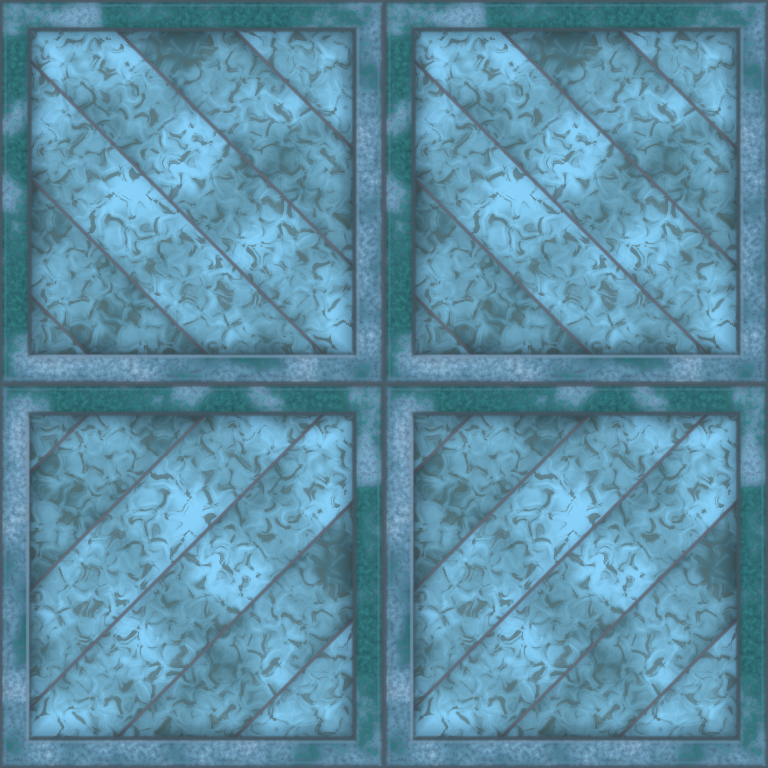
This pattern is drawn by a WebGL 1 fragment shader. Its source:

```glsl
precision highp float;
// Two by two weathered blue panels, each a bevelled frame around diagonal planks.
// The lower row is the upper one turned a quarter; distances to the tile edge and
// plank seams draw the lines, and layered gradient noise gives stains and patina.
uniform vec2 u_resolution;

vec2 gradientAt(vec2 cell) {
  float angle = 6.2832 * fract(sin(dot(cell, vec2(127.1, 311.7))) * 43758.5);
  return vec2(cos(angle), sin(angle));
}

float gradientNoise(vec2 p) {
  vec2 i = floor(p), f = fract(p);
  vec2 w = f * f * f * (f * (f * 6.0 - 15.0) + 10.0);
  float a = dot(gradientAt(i), f);
  float b = dot(gradientAt(i + vec2(1.0, 0.0)), f - vec2(1.0, 0.0));
  float c = dot(gradientAt(i + vec2(0.0, 1.0)), f - vec2(0.0, 1.0));
  float d = dot(gradientAt(i + 1.0), f - 1.0);
  return 1.4 * mix(mix(a, b, w.x), mix(c, d, w.x), w.y);
}

float fbm(vec2 p) {
  float sum = 0.0, amplitude = 0.6;
  for (int i = 0; i < 4; i++) {
    sum += amplitude * gradientNoise(p);
    p = mat2(1.6, 1.2, -1.2, 1.6) * p + 17.3;
    amplitude *= 0.5;
  }
  return sum;
}

// Soft-edged line: 1 within halfWidth of the centre, fading over blur
float line(float dist, float halfWidth, float blur) {
  return 1.0 - smoothstep(halfWidth - blur, halfWidth + blur, abs(dist));
}

vec3 planks(vec2 q, float blur) {
  float along = (q.x - q.y + 0.08) / 0.306;
  float plank = floor(along);
  float seam = (along - floor(along + 0.5)) * 0.306 * 0.7071;

  // Broad stains, shifted from plank to plank
  float stain = fbm(q * 5.0 + plank * vec2(7.3, 3.1));
  float tone = 0.53 + 0.15 * cos(2.1 * plank + 1.05) + 0.75 * stain;

  // Fine curled mottling
  vec2 warp = vec2(gradientNoise(q * 24.0), gradientNoise(q * 24.0 + 41.0));
  float mottle = fbm(q * 31.0 + warp * 0.9 + plank * 5.7);
  tone += 0.40 * mottle;

  vec3 color = mix(vec3(0.28, 0.44, 0.49), vec3(0.41, 0.63, 0.73), smoothstep(0.0, 0.55, tone));
  color = mix(color, vec3(0.53, 0.82, 0.98), smoothstep(0.45, 1.05, tone));
  color = mix(color, vec3(0.34, 0.42, 0.43), 0.6 * smoothstep(0.08, 0.4, -mottle));

  // Rusty seams with a soft shadow
  color *= 1.0 - 0.14 * exp(-abs(seam) * 75.0);
  return mix(color, vec3(0.38, 0.41, 0.46), 0.85 * line(seam, 0.0045, blur));
}

vec3 frame(vec2 q, float lit) {
  float cloud = fbm(q * 7.0 + 23.0);
  float grain = fbm(q * 75.0 + 9.0);
  vec3 color = mix(vec3(0.33, 0.51, 0.61), vec3(0.45, 0.63, 0.75), smoothstep(-0.4, 0.4, cloud));
  color = mix(color, vec3(0.55, 0.67, 0.76), 0.45 * lit * smoothstep(0.1, 0.5, cloud + 0.3 * grain));

  // Green patina gathers on the unlit sides
  float patina = smoothstep(-0.15, 0.3, 0.20 - 0.5 * lit - 0.9 * cloud + 0.4 * grain);
  color = mix(color, vec3(0.16, 0.42, 0.43), 0.85 * patina);
  return color * (1.0 + 0.28 * grain);
}

void main() {
  vec2 grid = gl_FragCoord.xy / u_resolution * 2.0;
  vec2 f = fract(grid);
  float pixel = 2.0 / min(u_resolution.x, u_resolution.y);
  float blur = max(pixel, 0.0028);

  // Tile coordinates run down from the top left; the lower row is turned
  vec2 q = grid.y >= 1.0 ? vec2(f.x, 1.0 - f.y) : 1.0 - f.yx;
  vec2 margin = min(q, 1.0 - q);
  float edge = min(margin.x, margin.y);
  float inset = edge - 0.077;
  float lit = smoothstep(0.95, 1.05, q.x + q.y);
  float bottom = lit * smoothstep(-0.01, 0.01, q.y - q.x);

  // Recessed planks, shaded towards the frame
  vec3 inner = planks(q, blur) * (0.77 + 0.23 * smoothstep(0.0, 0.065, inset));
  vec3 color = mix(frame(q, lit), inner, smoothstep(-pixel, pixel, inset));

  // Inner bevel: dark groove, with a highlight on the lit sides
  color *= 1.0 - 0.20 * exp(-abs(inset) * 90.0);
  float groove = line(inset, 0.0055, blur + 0.001);
  color = mix(color, vec3(0.27, 0.34, 0.38), groove * (0.85 - 0.45 * bottom));
  float highlight = line(inset + 0.009 - 0.004 * bottom, 0.004, blur);
  color = mix(color, vec3(0.47, 0.60, 0.70), highlight * lit * (0.45 + 0.3 * bottom));

  // Joint between tiles, with a thin light rim
  color = mix(color, vec3(0.43, 0.60, 0.71), 0.35 * line(edge - 0.014, 0.003, blur));
  color *= 1.0 - 0.25 * exp(-edge * 80.0);
  color = mix(color, vec3(0.30, 0.35, 0.39), 0.85 * line(edge, 0.0065, blur + 0.001));

  gl_FragColor = vec4(color, 1.0);
}
```
